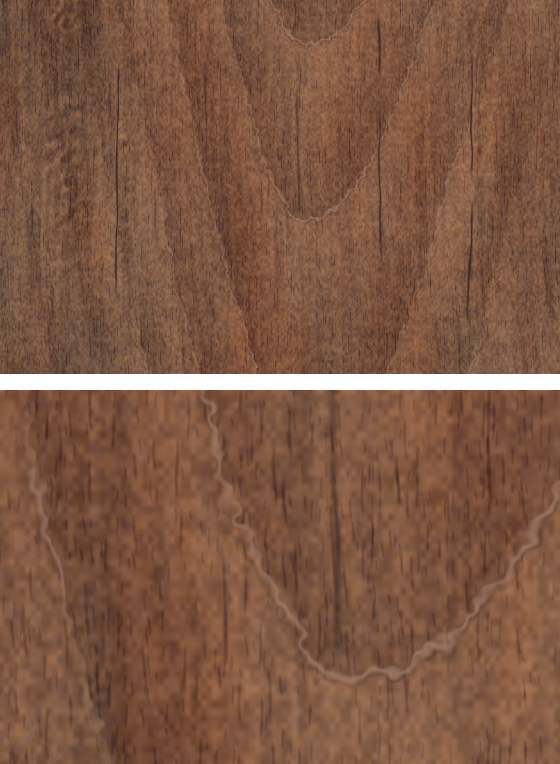
Top: the whole. Bottom: its middle third, enlarged.
Reproduce this texture procedurally as a WebGL 2 fragment shader.

```glsl
#version 300 es
precision highp float;
// Weathered flat-sawn wood: U-shaped growth rings from a hyperbolic height field,
// with stretched noise for streaks, hashed cells for pores, and a loop of
// wandering vertical cracks. Units: canvas height = 1, origin at lower left.

#define ARCH_X 0.83         // axis of the arches
#define ARCH_STEEP 5.5      // slope of the arch flanks
#define ARCH_ROUND 0.2      // radius of the arch tips
#define RING_TIP 0.41       // height of the main arch tip
#define RING_DARK 0.42      // darkening inside each ring
#define RIDGE_WIDTH 0.0024
#define CRACK_COUNT 5
#define GRIT 0.62           // strength of the finest grain
#define BROAD 0.62          // strength of the large tone drift

uniform vec2 u_resolution;
out vec4 fragColor;

float hash(vec2 p) {
    return fract(sin(dot(p, vec2(127.1, 311.7))) * 43758.5453);
}

float noise(vec2 p) {
    vec2 i = floor(p), f = fract(p);
    f = f * f * (3.0 - 2.0 * f);
    return mix(mix(hash(i), hash(i + vec2(1, 0)), f.x),
               mix(hash(i + vec2(0, 1)), hash(i + vec2(1, 1)), f.x), f.y);
}

float fbm(vec2 p) {
    float sum = 0.0, amp = 0.5;
    for (int i = 0; i < 4; i++) {
        sum += amp * noise(p);
        p = p * 2.03 + 17.3;
        amp *= 0.5;
    }
    return sum / 0.9375;
}

float bell(float x, float width) {
    return exp(-x * x / (width * width));
}

// x: ring phase, y: signed distance to the nearest ring edge
vec2 growthRings(vec2 p) {
    float dx = p.x - ARCH_X + 0.03 * (noise(p * vec2(3.0, 4.0)) - 0.5);
    float flank = dx > 0.0 ? 0.72 : 1.0;
    dx *= flank;
    float root = sqrt(dx * dx + ARCH_ROUND * ARCH_ROUND);
    float t = p.y - ARCH_STEEP * (root - ARCH_ROUND) - RING_TIP;
    float spacing = mix(0.66, 0.47, smoothstep(-0.66, 0.46, t));
    float slope = length(vec2(1.0, ARCH_STEEP * flank * dx / root));
    float jag = 0.015 * (noise(p * vec2(42.0, 26.0)) - 0.5)
              + 0.011 * (noise(p * 100.0) - 0.5);
    float q = (t + jag * slope) / spacing;
    return vec2(fract(q), (q - round(q)) * spacing / slope);
}

// Short vertical dashes, one per jittered cell
float pores(vec2 p, vec2 cell, float density) {
    vec2 g = p / cell;
    g.y += 7.0 * hash(vec2(floor(g.x), 3.0));
    vec2 id = floor(g), f = fract(g);
    float x = 0.3 + 0.4 * hash(id + 5.1) + 0.1 * sin(f.y * 5.0 + id.x);
    float len = mix(0.15, 0.48, hash(id + 9.7));
    float body = 1.0 - smoothstep(0.05, 0.24, abs(f.x - x));
    float ends = 1.0 - smoothstep(len * 0.5, len, abs(f.y - 0.5));
    return body * ends * step(hash(id), density);
}

// Long thin splits running with the grain
float cracks(vec2 p) {
    float dark = 0.0;
    for (int i = 0; i < CRACK_COUNT; i++) {
        float k = float(i);
        float r = hash(vec2(k, 4.2)), s = hash(vec2(k, 8.6));
        float x = 0.32 + 0.235 * k + 0.025 * (noise(vec2(p.y * 2.0, k * 9.0)) - 0.5)
                + 0.005 * (noise(vec2(p.y * 17.0, k * 5.0)) - 0.5);
        float reach = 1.0 - smoothstep(0.75, 1.0, abs(p.y - 0.8 + 0.3 * r) / (0.25 + 0.2 * s));
        float width = mix(0.0008, 0.0036, noise(vec2(p.y * 14.0, k * 3.0)));
        float broken = smoothstep(0.2, 0.55, noise(vec2(p.y * 8.0, k * 7.0 + 2.0)));
        dark = max(dark, bell(p.x - x, width + 0.0005) * reach * broken * mix(0.55, 1.0, s));
    }
    return dark;
}

void main() {
    vec2 p = gl_FragCoord.xy / u_resolution.y;
    float side = smoothstep(0.3, 0.65, abs(p.x - ARCH_X));
    vec2 ring = growthRings(p);

    // Broad tone: dark weathered left, warm centre, muted right
    float tone = 0.82 - 0.2 * bell(p.x - 0.17, 0.09) - 0.05 * side;
    tone -= 0.22 * smoothstep(0.35, 1.0, p.y) * (1.0 - smoothstep(0.3, 0.7, p.x));
    tone += BROAD * (fbm(p * vec2(5.0, 2.0)) - 0.5);
    float late = (1.0 - smoothstep(0.0, 0.9, ring.x)) * smoothstep(0.0, 0.004, abs(ring.y));
    tone -= RING_DARK * late * (1.0 - 0.6 * side);

    // Streaks along the grain, faint ripples across it, fine grit
    vec2 bent = p + vec2(0.03 * (noise(p * vec2(4.0, 3.0)) - 0.5), 0.0);
    tone += (0.35 + 0.4 * side) * (fbm(bent * vec2(38.0, 3.0)) - 0.5);
    tone += 0.32 * (noise(bent * vec2(130.0, 10.0)) - 0.5);
    tone += 0.2 * (noise(p * vec2(16.0, 55.0)) - 0.5);
    tone += GRIT * (noise(p * vec2(210.0, 150.0)) - 0.5);
    tone += 0.5 * GRIT * (noise(p * vec2(110.0, 75.0) + 31.0) - 0.5);

    // Embossed rough patches
    vec2 w = p * vec2(75.0, 50.0);
    float rough = bell(p.x - 0.16, 0.07) + 0.7 * bell(p.x - 0.34, 0.03) + 0.6 * bell(p.x - 1.28, 0.05);
    rough *= smoothstep(0.35, 0.6, noise(p * vec2(13.0, 7.0) + 3.0)) * smoothstep(0.1, 0.5, p.y);
    tone += 1.0 * rough * (noise(w) - noise(w + vec2(0.4, -0.4)));

    // Pores and hairline checks
    float poreShare = 0.25 + 0.25 * late + 0.1 * side;
    tone -= 0.42 * pores(bent, vec2(0.009, 0.06), poreShare);
    tone -= 0.32 * pores(bent + 4.0, vec2(0.007, 0.028), poreShare);
    tone -= 0.5 * pores(bent + 8.0, vec2(0.011, 0.17), 0.07 + 0.06 * side);

    // Palette, drifting between red and grey brown
    vec3 color = mix(vec3(0.375, 0.25, 0.195), vec3(0.565, 0.4, 0.298), clamp(tone, -0.4, 1.35));
    float grey = fbm(p * vec2(9.0, 3.0) + 40.0) - 0.5 + 0.3 * (side - 0.4);
    color += grey * vec3(-0.04, 0.045, 0.065);
    color += (noise(p * vec2(150.0, 110.0) + 70.0) - 0.5) * vec3(0.015, 0.0, -0.035);

    // Pale ridges on ring edges, worn away on the flanks, with a thin shadow below
    float dx = abs(p.x - ARCH_X);
    float worn = smoothstep(0.3, 0.65, noise(p * 9.0 + 6.0)) * smoothstep(0.2, 0.6, noise(p * 48.0));
    float tip = bell(dx, 0.17);
    float ridge = mix(0.6 * worn, 0.55 + 0.45 * noise(p * 40.0 + 9.0), tip);
    ridge *= 1.0 - smoothstep(0.4, 0.6, dx);
    color *= 1.0 - 0.2 * ridge * bell(ring.y + 0.006, 0.003);
    float ridgeWidth = RIDGE_WIDTH * mix(0.7, 1.5, noise(p * 30.0 + 2.0));
    color = mix(color, vec3(0.6, 0.49, 0.44), 0.75 * ridge * bell(ring.y, ridgeWidth));

    color = mix(color, vec3(0.17, 0.125, 0.12), 0.85 * cracks(p));
    fragColor = vec4(color, 1.0);
}
```
